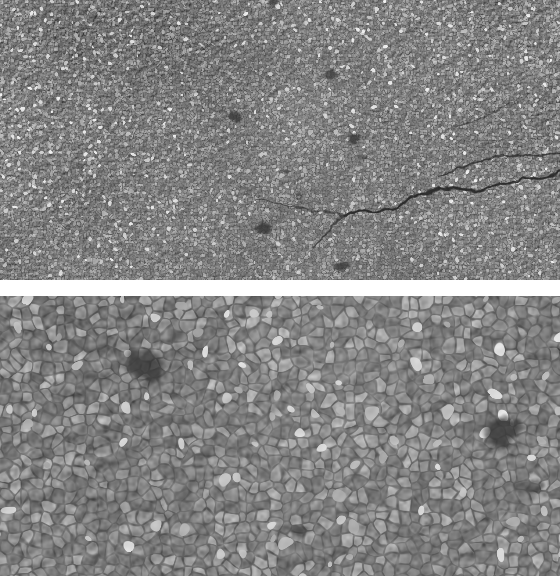
Top, the full canvas; bottom, a detail of the centre.
Write a WebGL 1 fragment shader that draws this texture.

```glsl
precision highp float;
uniform vec2 u_resolution;

float hash(vec2 p) {
  vec3 q = fract(vec3(p.xyx) * 0.1031);
  q += dot(q, q.yzx + 33.33);
  return fract((q.x + q.y) * q.z);
}

float noise(vec2 p) {
  vec2 i = floor(p), f = fract(p);
  f = f * f * (3.0 - 2.0 * f);
  return mix(mix(hash(i), hash(i + vec2(1.0, 0.0)), f.x),
             mix(hash(i + vec2(0.0, 1.0)), hash(i + 1.0), f.x), f.y);
}

float fbm(vec2 p) {
  float sum = 0.0, gain = 0.5;
  for (int i = 0; i < 4; i++) {
    sum += gain * noise(p);
    p = p * 2.03 + 19.7;
    gain *= 0.5;
  }
  return sum;
}

// Nearest distance, second distance and random id of the nearest stone
vec3 stones(vec2 p) {
  vec2 cell = floor(p);
  vec3 best = vec3(9.0, 9.0, 0.0);
  for (int y = -1; y <= 1; y++) {
    for (int x = -1; x <= 1; x++) {
      vec2 c = cell + vec2(float(x), float(y));
      float id = hash(c + 71.3);
      vec2 d = c + 0.15 + 0.7 * vec2(hash(c), hash(c + 37.1)) - p;
      float angle = 6.283 * id * 7.0;
      float along = dot(d, vec2(cos(angle), sin(angle)));
      float dist = sqrt(dot(d, d) + 0.7 * along * along);
      if (dist < best.x) best = vec3(dist, best.x, id);
      else best.y = min(best.y, dist);
    }
  }
  return best;
}

float relief(vec2 p) {
  return noise(p * vec2(75.0, 95.0)) + 0.5 * noise(p * 170.0 + 8.0);
}

// Coverage of one crack segment, tapered by its two widths
float crack(vec2 p, vec2 a, vec2 b, float wa, float wb) {
  vec2 ab = b - a;
  float t = clamp(dot(p - a, ab) / dot(ab, ab), 0.0, 1.0);
  float w = mix(wa, wb, t);
  return 1.0 - smoothstep(w * 0.4, w + 1.0 / u_resolution.y, length(p - a - ab * t));
}

void main() {
  vec2 p = gl_FragCoord.xy / u_resolution.y;
  float px = 1.0 / u_resolution.y;
  vec2 wobble = vec2(noise(p * 60.0), noise(p * 60.0 + 51.0)) - 0.5;

  // Worn middle lane has a flatter surface than the sides and top
  float rough = clamp(0.55 + 0.5 * abs(p.x - 1.1) + 0.35 * (p.y - 0.4), 0.5, 1.1);

  // Fine aggregate set in darker binder
  vec3 grit = stones((p + wobble * 0.008) * 78.0);
  float body = smoothstep(0.04, 0.32, grit.y - grit.x);
  float tone = mix(0.41, 0.465 + 0.2 * grit.z * grit.z, body);

  // Side-lit bumps and fine grain
  float slope = relief(p) - relief(p + vec2(-0.0035, 0.005));
  tone += 0.2 * rough * slope;
  tone += 0.13 * (noise(p * 235.0) - 0.5);

  // Scattered pale pebbles
  vec3 pebble = stones((p + wobble * 0.009) * 52.0 + 13.0);
  float chance = 0.05 + 0.17 * rough;
  float radius = 0.2 + 0.2 * fract(pebble.z * 91.0);
  float pale = step(pebble.z, chance)
             * (1.0 - smoothstep(radius - 0.04, radius + 52.0 * px * 0.7, pebble.x));
  float shine = mix(0.64, 0.93, fract(pebble.z * 57.0) * min(rough + 0.15, 1.0));
  tone = mix(tone, shine + 0.06 * slope, pale);

  // Broad stains and the darker upper left
  tone += 0.1 * (fbm(p * 3.5) - 0.47);
  tone -= 0.035 * smoothstep(0.7, 0.0, length(p - vec2(0.5, 0.75)));

  // Oil spots along the lane
  float oil = 0.0;
  vec2 ragged = vec2(fbm(p * 32.0), fbm(p * 32.0 + 9.0)) - 0.47;
  for (int i = 0; i < 14; i++) {
    float n = float(i);
    float size = hash(vec2(n, 5.7));
    vec2 center = vec2(0.8 + 0.52 * hash(vec2(n, 2.3)), (n + hash(vec2(n, 8.1))) / 14.0);
    vec2 d = p - center + ragged * 0.028;
    d.y += 0.3 * d.x * (size - 0.8);
    float r = 0.007 + 0.015 * size * size;
    float spot = 1.0 - smoothstep(r * 0.65, r * 1.25 + px, length(d * vec2(0.8, 1.1)));
    oil = max(oil, spot * mix(0.3, 0.95, size));
  }
  tone = mix(tone, 0.17 + 0.15 * tone, oil);

  // Branching crack with jagged edges
  vec2 q = p + 0.035 * (vec2(fbm(p * 17.0), fbm(p * 17.0 + 31.0)) - 0.47) + wobble * 0.006;
  vec2 fork = vec2(1.22, 0.232), bend = vec2(1.57, 0.335), split = vec2(1.82, 0.35);
  float gap = crack(q, fork, vec2(1.4, 0.255), 0.004, 0.004);
  gap = max(gap, crack(q, vec2(1.4, 0.255), bend, 0.003, 0.005));
  gap = max(gap, crack(q, bend, vec2(1.7, 0.318), 0.005, 0.004));
  gap = max(gap, crack(q, vec2(1.7, 0.318), split, 0.003, 0.003));
  gap = max(gap, crack(q, split, vec2(2.05, 0.39), 0.003, 0.003));
  gap = max(gap, 0.8 * crack(q, vec2(1.57, 0.375), vec2(1.8, 0.44), 0.001, 0.004));
  gap = max(gap, 0.8 * crack(q, vec2(1.8, 0.44), vec2(2.05, 0.455), 0.003, 0.002));
  gap = max(gap, 0.7 * crack(q, fork, vec2(1.12, 0.11), 0.003, 0.001));
  gap = max(gap, 0.6 * crack(q, fork, vec2(0.92, 0.285), 0.003, 0.0005));
  gap = max(gap, 0.5 * crack(q, vec2(1.64, 0.545), vec2(1.83, 0.635), 0.002, 0.001));
  tone = mix(tone, 0.14, gap * 0.9);

  gl_FragColor = vec4(vec3(clamp(tone, 0.08, 0.97)), 1.0);
}
```
